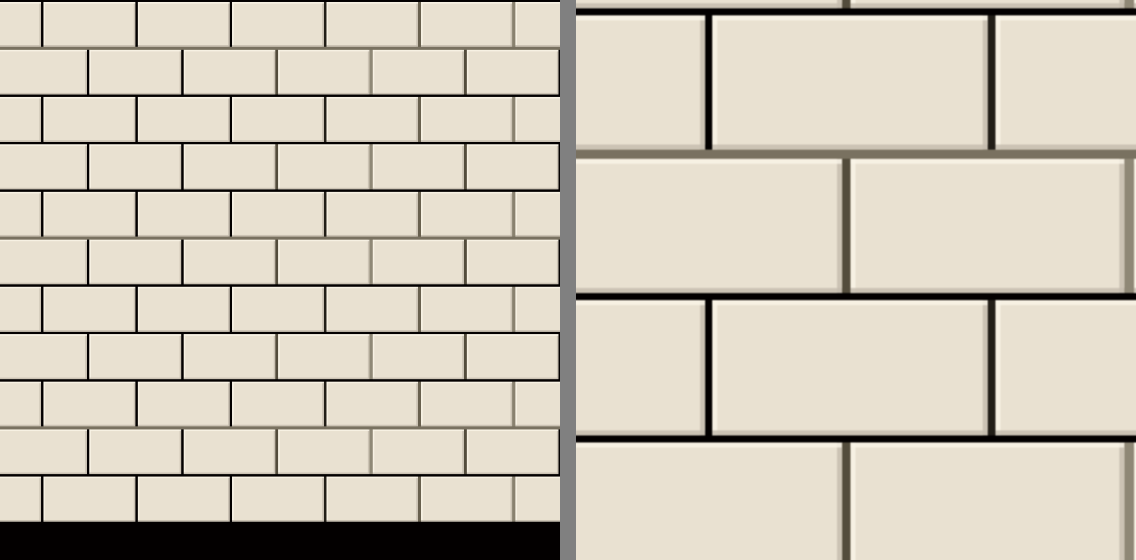
Left: the whole. Right: its middle third, enlarged.
Give the GLSL for this pattern, as a three.js fragment shader.

```glsl
// Cream running-bond tile wall with dark, partly faded joints above a black base band.
varying vec2 vUv;

const vec3 TILE = vec3(0.915, 0.882, 0.818);
const vec3 LIGHT = vec3(0.98, 0.96, 0.91);
const vec3 SHADE = vec3(0.77, 0.735, 0.68);
const vec3 FADED = vec3(0.36, 0.33, 0.26);
const vec3 INK = vec3(0.01, 0.0, 0.0);

const float BASE_HEIGHT = 0.0664;
const vec2 PITCH = vec2(0.1684, 0.08475);
const float EVEN_START = 0.0755;
const float ODD_START = 0.1574;
const float BEVEL = 0.003;
const float FEATHER = 0.0009;

// Soft-edged coverage of a strip between two positions.
float strip(float d, float low, float high) {
  return smoothstep(low - FEATHER, low + FEATHER, d)
       * (1.0 - smoothstep(high - FEATHER, high + FEATHER, d));
}

// Worn joints are paler and a little wider.
float halfWidth(float strength) {
  return mix(0.0034, 0.0021, strength);
}

vec3 jointTone(float strength) {
  vec3 pale = mix(TILE, FADED, min(strength / 0.63, 1.0));
  return mix(pale, INK, smoothstep(0.63, 1.0, strength));
}

// Fading of the upright joints, counted from the left.
float uprightStrength(float joint, float oddRow) {
  float evenFade = 0.57 * smoothstep(2.0, 5.0, joint);
  float oddFade = 0.6 * max(0.0, 1.0 - abs(joint - 3.0) * 0.5);
  return 1.0 - mix(evenFade, oddFade, oddRow);
}

// Every fourth course joint is faded.
float courseStrength(float joint) {
  return abs(mod(joint, 4.0) - 2.0) < 0.5 ? 0.5 : 1.0;
}

// Bevels beside a joint; d is positive on the lit side.
vec3 addBevel(vec3 color, float d, float strength) {
  float edge = halfWidth(strength);
  color = mix(color, LIGHT, 0.8 * strip(d, edge, edge + BEVEL));
  return mix(color, SHADE, 0.8 * strip(d, -edge - BEVEL, -edge));
}

vec3 addJoint(vec3 color, float d, float strength) {
  float edge = halfWidth(strength);
  return mix(color, jointTone(strength), strip(d, -edge, edge));
}

void main() {
  // Courses, counted upward from the base band.
  float course = (vUv.y - BASE_HEIGHT) / PITCH.y;
  float courseJoint = floor(course + 0.5);
  float courseDist = (courseJoint - course) * PITCH.y;
  float courseInk = courseStrength(courseJoint);

  // Upright joints, staggered on alternate courses.
  float oddRow = mod(floor(course), 2.0);
  float column = (vUv.x - mix(EVEN_START, ODD_START, oddRow)) / PITCH.x;
  float upright = floor(column + 0.5);
  float uprightDist = (column - upright) * PITCH.x;
  float uprightInk = uprightStrength(upright, oddRow);

  vec3 color = addBevel(TILE, uprightDist, uprightInk);
  color = addBevel(color, courseDist, courseInk);
  color = addJoint(color, uprightDist, uprightInk);
  color = addJoint(color, courseDist, courseInk);

  // Black base band.
  float base = 1.0 - smoothstep(BASE_HEIGHT - FEATHER, BASE_HEIGHT + FEATHER, vUv.y);
  gl_FragColor = vec4(mix(color, INK, base), 1.0);
}
```
